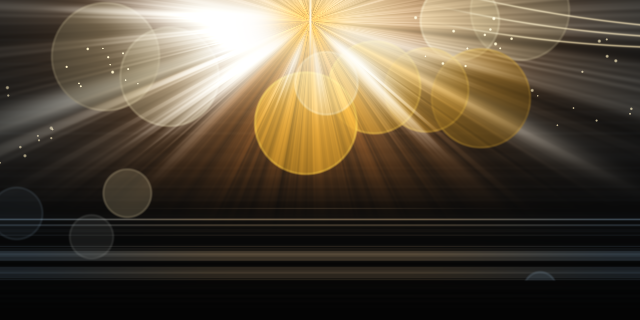
Reproduce this background procedurally as a WebGL 1 fragment shader.

```glsl
precision highp float;
// A burst of golden light above a dark striped floor, with lens discs and sparks.
// Rays are noise over the angle around the source; discs, strands and bands are
// distance functions. Units: canvas height = 1, origin at the lower left.
uniform vec2 u_resolution;

const vec2 SOURCE = vec2(0.97, 0.935);
const vec3 NIGHT = vec3(0.055, 0.058, 0.06);
const vec3 AMBER = vec3(0.68, 0.36, 0.10);
const vec3 GOLD = vec3(0.90, 0.64, 0.17);
const vec3 CREAM = vec3(0.96, 0.87, 0.66);
const vec3 WHITE = vec3(1.0, 0.98, 0.94);
const vec3 MIST = vec3(0.52, 0.53, 0.51);
const vec3 STEEL = vec3(0.50, 0.62, 0.72);
const float HORIZON = 0.33;
const float FLOOR_END = 0.124;
const float RIM_WIDTH = 0.005;
const float SPARK_SIZE = 0.007;

float hash(float n) {
  n = fract(n * 0.1031);
  n *= n + 33.33;
  return fract(n * (n + n));
}

float noise(float x) {
  float f = fract(x);
  return mix(hash(floor(x)), hash(floor(x) + 1.0), f * f * (3.0 - 2.0 * f));
}

float bell(float x, float width) {
  return exp(-x * x / (width * width));
}

vec3 screen(vec3 base, vec3 light) {
  return 1.0 - (1.0 - base) * (1.0 - clamp(light, 0.0, 1.0));
}

// Wedge of light: angle offset, angular width, distance and reach
float beam(float offset, float width, float dist, float reach) {
  return bell(offset, width) * (1.0 - smoothstep(0.5 * reach, 1.25 * reach, dist));
}

// Translucent disc with a bright rim; shape = centre, radius, fill
vec3 disc(vec3 col, vec2 p, vec4 shape, vec3 tint) {
  float edge = length(p - shape.xy) - shape.z;
  float px = 1.5 / u_resolution.y;
  float inside = smoothstep(px, -px, edge) * smoothstep(FLOOR_END - px, FLOOR_END + px, p.y);
  float rim = inside * smoothstep(-RIM_WIDTH - px, 0.0, edge);
  col = mix(col, tint, inside * shape.w);
  return screen(col, tint * rim * (0.1 + 0.55 * shape.w));
}

// Scattered sparks around a centre
float sparks(vec2 p, vec2 centre, vec2 spread, float seed) {
  float sum = 0.0;
  for (int i = 0; i < 12; i++) {
    float n = seed + float(i) * 7.0;
    vec2 at = centre + spread * (2.0 * vec2(hash(n), hash(n + 3.0)) - 1.0);
    float size = SPARK_SIZE * (0.5 + 0.6 * hash(n + 5.0));
    sum += smoothstep(size, 0.2 * size, length(p - at));
  }
  return sum;
}

// Soft-edged horizontal band
float band(float y, float low, float high) {
  float s = 0.003;
  return smoothstep(low - s, low + s, y) * smoothstep(high + s, high - s, y);
}

vec3 stripes(vec2 p) {
  float lines = pow(noise(p.y * 170.0), 3.0) * band(p.y, FLOOR_END, HORIZON - 0.01);
  float level = 0.13 * lines + 0.20 * band(p.y, 0.185, 0.216) + 0.15 * band(p.y, 0.130, 0.166);
  level += 0.36 * bell(p.y - 0.314, 0.0028) + 0.20 * bell(p.y - 0.297, 0.0025);
  level += 0.12 * bell(p.y - 0.222, 0.002) + 0.12 * bell(p.y - 0.126, 0.002);
  level += 0.12 * bell(p.y - 0.349, 0.002) * bell(p.x - 1.0, 0.4);
  level += 0.025 * noise(p.y * 120.0) * smoothstep(0.0, 0.1, p.y);
  float side = smoothstep(0.25, 1.0, abs(p.x - 1.0));
  return level * mix(vec3(0.95, 0.80, 0.60), STEEL, side);
}

void main() {
  vec2 p = gl_FragCoord.xy / u_resolution.y;
  p.x *= 2.0 * u_resolution.y / u_resolution.x;
  vec2 d = p - SOURCE;
  float r = length(d);
  float a = atan(d.x, -d.y);
  float fine = 0.45 * noise(a * 13.0 + 60.0) + 0.35 * noise(a * 34.0 + 200.0) + 0.2 * noise(a * 85.0 + 500.0);
  float above = smoothstep(HORIZON, 0.62, p.y);

  // Night, floor, amber halo and misty side rays
  vec3 col = NIGHT * mix(0.25, 1.0, smoothstep(0.1, 0.6, p.y)) + stripes(p);
  float halo = bell(length(d * vec2(0.75, 1.0)), 0.46);
  col = screen(col, AMBER * halo * (0.45 + 1.1 * fine) * smoothstep(0.25, 0.5, p.y));
  float side = smoothstep(0.6, 1.3, abs(a));
  col = screen(col, MIST * side * above * fine * fine * 1.6 * exp(-0.9 * r));
  col = screen(col, MIST * above * (beam(a + 1.25, 0.05, r, 1.1) + 0.7 * beam(a - 1.1, 0.06, r, 0.95)));

  // Lens discs, brighter toward the source
  float lit = clamp(1.25 - 0.95 * r, 0.3, 1.0) * (0.75 + 0.5 * fine);
  vec3 gold = GOLD * lit;
  vec3 cream = CREAM * lit;
  col = disc(col, p, vec4(0.330, 0.823, 0.170, 0.50), cream);
  col = disc(col, p, vec4(0.530, 0.760, 0.156, 0.50), cream);
  col = disc(col, p, vec4(1.625, 0.966, 0.156, 0.45), cream);
  col = disc(col, p, vec4(1.437, 0.935, 0.125, 0.55), cream);
  col = disc(col, p, vec4(1.503, 0.693, 0.156, 0.60), gold);
  col = disc(col, p, vec4(1.333, 0.719, 0.133, 0.60), gold);
  col = disc(col, p, vec4(1.170, 0.727, 0.146, 0.70), gold);
  col = disc(col, p, vec4(0.956, 0.615, 0.161, 0.85), gold);
  col = disc(col, p, vec4(1.020, 0.740, 0.100, 0.40), cream);
  col = disc(col, p, vec4(0.398, 0.396, 0.077, 0.24), CREAM * 0.8);
  col = disc(col, p, vec4(0.286, 0.260, 0.070, 0.13), MIST);
  col = disc(col, p, vec4(0.052, 0.333, 0.083, 0.07), STEEL);
  col = disc(col, p, vec4(1.688, 0.100, 0.052, 0.25), STEEL * 0.7);

  // White beams, their reach broken up by the fine rays
  float reach = r * (1.3 - 0.6 * fine);
  float burst = 1.1 * beam(a + 1.60, 0.30, reach, 0.60) + beam(a + 0.95, 0.15, reach, 0.52);
  burst += beam(a + 1.25, 0.20, reach, 0.42) + beam(a - 0.84, 0.17, reach, 0.43);
  burst += 0.8 * beam(a + 0.38, 0.10, reach, 0.25) + 0.6 * beam(a - 0.15, 0.08, reach, 0.25);
  burst += 0.6 * beam(a - 1.25, 0.15, reach, 0.55);
  col = screen(col, CREAM * 0.9 * bell(length(d * vec2(0.65, 1.0)), 0.24));
  col = screen(col, WHITE * burst);

  // Golden heart with a thin upright glint
  float heart = bell(length((d - vec2(-0.01, 0.0)) * vec2(0.9, 1.2)), 0.085);
  col = mix(col, GOLD * (0.7 + 0.6 * fine) + 0.12, 0.7 * heart);
  col = screen(col, WHITE * 0.8 * bell(d.x, 0.004) * bell(d.y, 0.10));

  // Curved strands and sparks
  float x = p.x - 1.75;
  for (int i = 0; i < 3; i++) {
    float k = float(i);
    float y = 0.955 - 0.042 * k - (0.16 - 0.03 * k) * x + 0.12 * x * x;
    col = screen(col, CREAM * 0.65 * bell(p.y - y, 0.0035) * smoothstep(1.3, 1.65, p.x));
  }
  float glitter = sparks(p, vec2(0.28, 0.79), vec2(0.16, 0.06), 11.0);
  glitter += sparks(p, vec2(1.45, 0.87), vec2(0.16, 0.08), 137.0);
  glitter += 0.7 * sparks(p, vec2(1.82, 0.72), vec2(0.16, 0.16), 263.0);
  glitter += 0.6 * sparks(p, vec2(0.08, 0.61), vec2(0.12, 0.12), 389.0);
  col = screen(col, vec3(1.0, 0.93, 0.72) * glitter);

  gl_FragColor = vec4(col, 1.0);
}
```
